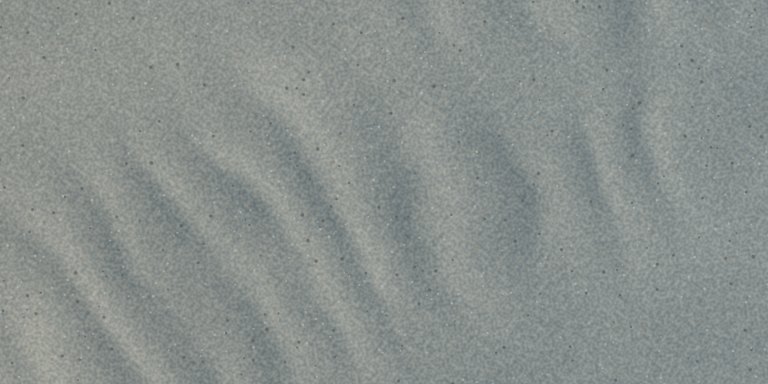
Reproduce this texture procedurally as a WebGL 2 fragment shader.

```glsl
#version 300 es
precision highp float;
// Wind-rippled grey sand in soft, low light, with fine grains and scattered specks.

uniform vec2 u_resolution;
out vec4 fragColor;

vec2 hash2(vec2 cell) {
    vec3 q = fract(cell.xyx * vec3(0.1031, 0.1030, 0.0973));
    q += dot(q, q.yzx + 33.33);
    return fract((q.xx + q.yz) * q.zy);
}

float gradientDot(vec2 cell, vec2 offset) {
    float angle = 6.2832 * hash2(cell).x;
    return dot(vec2(cos(angle), sin(angle)), offset);
}

// Gradient noise, roughly -0.7 to 0.7
float noise(vec2 p) {
    vec2 i = floor(p), f = p - i;
    vec2 k = f * f * f * (f * (f * 6.0 - 15.0) + 10.0);
    vec2 e = vec2(1.0, 0.0);
    return mix(mix(gradientDot(i, f), gradientDot(i + e, f - e), k.x),
               mix(gradientDot(i + e.yx, f - e.yx), gradientDot(i + 1.0, f - 1.0), k.x), k.y);
}

float segmentDistance(vec2 p, vec2 a, vec2 b) {
    vec2 ab = b - a;
    return length(p - a - ab * clamp(dot(p - a, ab) / dot(ab, ab), 0.0, 1.0));
}

// Slanted ridges and hollows that steepen to the right and fade at their ends
float ripples(vec2 p) {
    float slant = mix(0.72, 0.28, smoothstep(0.3, 1.7, p.x));
    float across = 4.5 * (p.x + slant * (p.y - 0.5));
    across += 0.65 * noise(p * 2.1 + 7.3) + 0.18 * noise(p * 6.0 + 2.7);
    float phase = 6.2832 * across;
    float wave = sin(phase + 0.45 * sin(phase));

    float reach = segmentDistance(p, vec2(0.35, 0.2), vec2(1.6, 0.85)) / 0.42;
    float broken = smoothstep(-0.4, 0.12, noise(vec2(across * 0.8, p.y * 2.6) + 11.4));
    return wave * exp(-reach * reach * reach) * broken;
}

// Coverage of sparse round specks, one candidate per cell
float specks(vec2 p, float density, float share, float seed) {
    vec2 q = p * density + seed;
    vec2 cell = floor(q);
    vec2 centre = 0.25 + 0.5 * hash2(cell + 31.0);
    vec2 pick = hash2(cell + 83.0);
    float soft = 0.7 * density / u_resolution.y;
    float radius = mix(0.09, 0.2, pick.y);
    float disc = 1.0 - smoothstep(radius - soft, radius + soft, length(q - cell - centre));
    return disc * step(pick.x, share);
}

void main() {
    vec2 p = gl_FragCoord.xy / u_resolution.y;
    mat2 turn = mat2(0.8, 0.6, -0.6, 0.8);

    // Broad light: paler on the left, dimmer toward the right
    float tone = 0.57 - 0.06 * p.x;
    tone += 0.28 * noise(p * vec2(1.7, 2.3) + 4.6) + 0.1 * noise(turn * p * 5.0);
    tone += 0.33 * ripples(p);

    // Clumps and single grains
    tone += 0.12 * noise(turn * p * 24.0 + 3.0);
    tone += 0.3 * noise(turn * p * 62.0 + 9.0);
    tone += 0.56 * noise(turn * p * 117.0 + 17.0);

    vec3 sand = mix(vec3(0.44, 0.48, 0.485), vec3(0.632, 0.645, 0.618), clamp(tone, -0.3, 1.3));
    sand += vec3(-0.009, 0.0, 0.008) * (p.x - 1.0);

    // Warm grains, dark specks and pale glints
    vec2 scatter = turn * p;
    sand = mix(sand, vec3(0.54, 0.5, 0.43), 0.5 * specks(scatter, 48.0, 0.1, 5.0));
    sand = mix(sand, vec3(0.32, 0.33, 0.32), 0.6 * specks(scatter, 42.0, 0.06, 23.0));
    sand = mix(sand, vec3(0.74, 0.77, 0.76), 0.55 * specks(scatter, 58.0, 0.07, 47.0));

    fragColor = vec4(sand, 1.0);
}
```
